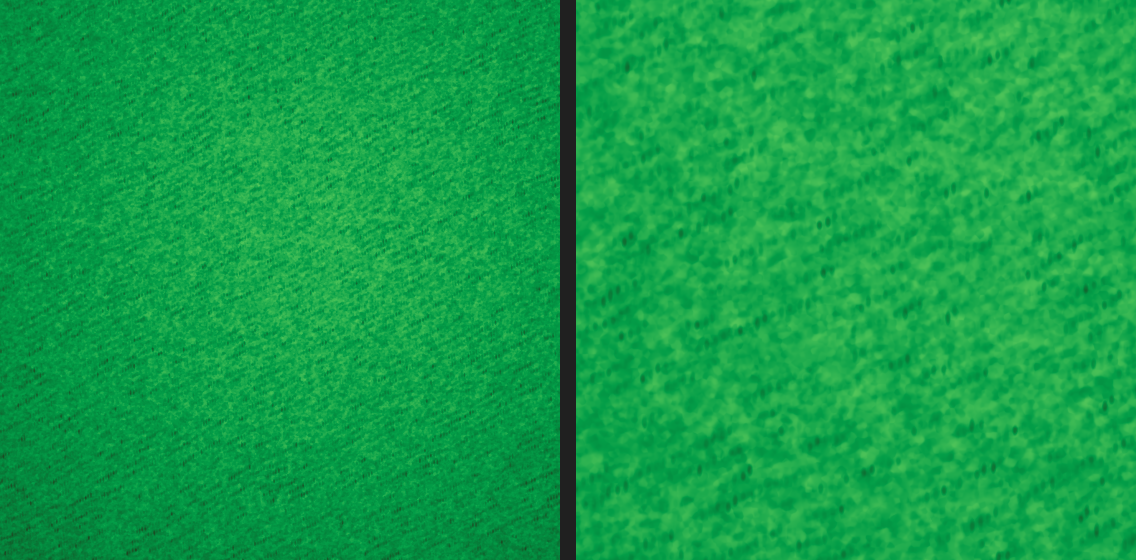
Left, the full canvas; right, a detail of the centre.
A Shadertoy shader for this texture:

```glsl
// Green brushed twill cloth under a soft off-centre light.
// Cellular noise makes the fuzzy nap; wavy diagonal rows carry short
// runs of small dark stitch gaps. Colour follows a single tone value.

#define TWILL_ANGLE 0.47
#define ROWS 74.0
#define STITCHES 185.0
#define GAP_SIZE vec2(0.0013, 0.0033)
#define GAP_DEPTH 0.18
#define GROOVE_DEPTH 0.045
#define NAP_CONTRAST 0.065
#define FIBRE_CONTRAST 0.11
#define GRAIN_CONTRAST 0.07
#define LIGHT_CENTRE vec2(0.57, 0.55)
#define LIGHT_PEAK 0.674
#define LIGHT_FALLOFF 0.25

float hash(vec2 p) {
    vec3 q = fract(vec3(p.xyx) * 0.1031);
    q += dot(q, q.yzx + 33.33);
    return fract((q.x + q.y) * q.z);
}

// Smooth cellular noise: random cell values blended by distance, 0 to 1.
float cellNoise(vec2 p) {
    vec2 cell = floor(p);
    vec2 local = p - cell;
    float total = 0.0;
    float weights = 0.0;
    for (int y = -1; y <= 1; y++) {
        for (int x = -1; x <= 1; x++) {
            vec2 neighbour = vec2(x, y);
            vec2 id = cell + neighbour;
            vec2 seed = vec2(hash(id), hash(id + 71.7));
            vec2 offset = neighbour + seed - local;
            float weight = exp(-5.0 * dot(offset, offset));
            total += weight * hash(id + 19.3);
            weights += weight;
        }
    }
    return total / weights;
}

// Smooth random value along one row.
float rowNoise(float x, float row) {
    float i = floor(x);
    float f = smoothstep(0.0, 1.0, x - i);
    return mix(hash(vec2(i, row)), hash(vec2(i + 1.0, row)), f);
}

// Tone to cloth green: bluish in shade, yellowish in light.
vec3 clothColour(float tone) {
    float red = 0.01 + 2.0 * max(tone - 0.617, 0.0) + 0.3 * max(0.54 - tone, 0.0);
    return vec3(red, tone, 0.455 * tone);
}

void mainImage(out vec4 fragColor, in vec2 fragCoord) {
    vec2 p = fragCoord / iResolution.y;
    float pixel = 1.0 / iResolution.y;

    // Twill frame: x runs along the diagonal rows, y across them.
    vec2 along = vec2(cos(TWILL_ANGLE), sin(TWILL_ANGLE));
    vec2 across = vec2(-along.y, along.x);
    vec2 t = vec2(dot(p, along), dot(p, across));

    // Broad light, a little stronger towards the top.
    float reach = length(p - LIGHT_CENTRE);
    float tone = LIGHT_PEAK - LIGHT_FALLOFF * pow(reach, 1.55);
    tone += 0.035 * (p.y - 0.5);

    // Fuzzy nap of small tufts, finer fibres and a faint grain.
    float nap = cellNoise(t * vec2(105.0, 140.0) + 40.0);
    float fibre = cellNoise(t * vec2(180.0, 225.0) + 90.0);
    float grain = cellNoise(p * 340.0 + 7.0);
    tone += NAP_CONTRAST * (nap - 0.5) + FIBRE_CONTRAST * (fibre - 0.5);
    tone += GRAIN_CONTRAST * (grain - 0.5);

    // Wavy rows and the short runs of open weave on them.
    float wave = 0.4 * sin(9.0 * t.x + 5.0 * t.y) + 0.2 * sin(23.0 * t.x - 11.0 * t.y);
    float rowPos = t.y * ROWS + wave;
    float row = floor(rowPos);
    float rowOffset = rowPos - row - 0.5;
    float run = smoothstep(0.3, 0.9, rowNoise(t.x * 52.0, row));
    float groove = (0.2 + 0.8 * run) * exp(-16.0 * rowOffset * rowOffset);
    tone -= GROOVE_DEPTH * (groove - 0.25);

    // Upright dark stitch gaps, mostly faint, a few deep.
    float stitch = floor(t.x * STITCHES);
    vec2 id = vec2(stitch, row);
    float shift = 0.25 * (hash(id + 5.1) - 0.5);
    vec2 toGap = vec2((fract(t.x * STITCHES) - 0.5) / STITCHES, (rowOffset - shift) / ROWS);
    vec2 upright = toGap.x * along + toGap.y * across;
    vec2 size = GAP_SIZE * vec2(1.0, mix(0.65, 1.1, hash(id + 13.7)));
    float edge = (length(upright / size) - 1.0) * size.x;
    float gap = 1.0 - smoothstep(-0.0008, 0.0005 + 0.5 * pixel, edge);
    float strength = run * mix(0.18, 1.0, pow(hash(id + 31.9), 3.0));
    tone -= GAP_DEPTH * gap * strength;

    vec3 colour = clothColour(tone);
    colour.r += 0.02 * gap * strength;
    fragColor = vec4(clamp(colour, 0.0, 1.0), 1.0);
}
```
